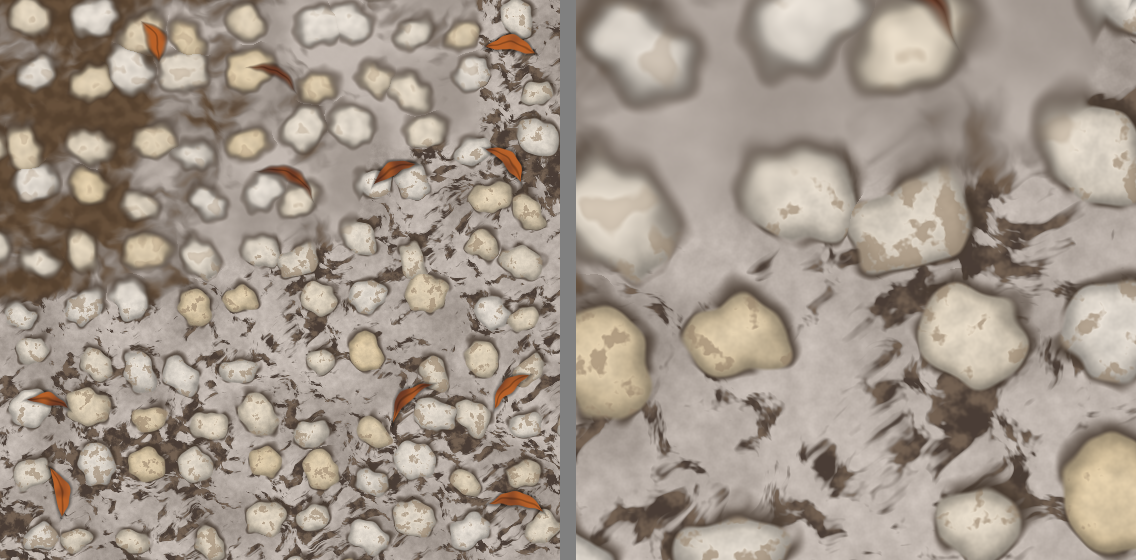
Left: the whole. Right: its middle third, enlarged.
Reproduce this texture procedurally as a WebGL 1 fragment shader.

```glsl
precision highp float;
// Cream pebbles set in worn, stained concrete with fallen leaves, out of focus at the upper left.
uniform vec2 u_resolution;

vec2 hash2(vec2 p) {
  p = vec2(dot(p, vec2(127.1, 311.7)), dot(p, vec2(269.5, 183.3)));
  return fract(sin(p) * 43758.55);
}

vec2 gradientAt(vec2 cell) {
  float a = 6.2832 * hash2(cell).x;
  return vec2(cos(a), sin(a));
}

float noise(vec2 p) {
  vec2 i = floor(p), f = fract(p);
  vec2 u = f * f * f * (f * (f * 6.0 - 15.0) + 10.0);
  vec2 e = vec2(1.0, 0.0);
  float low = mix(dot(gradientAt(i), f), dot(gradientAt(i + e), f - e), u.x);
  float high = mix(dot(gradientAt(i + e.yx), f - e.yx), dot(gradientAt(i + 1.0), f - 1.0), u.x);
  return mix(low, high, u.y);
}

float fbm(vec2 p, float gain) {
  float sum = 0.0, amp = 1.0;
  for (int i = 0; i < 4; i++) {
    sum += amp * noise(p);
    p = mat2(1.6, 1.2, -1.2, 1.6) * p + 7.3;
    amp *= gain;
  }
  return sum;
}

vec2 rotate(vec2 p, float a) {
  float c = cos(a), s = sin(a);
  return vec2(c * p.x + s * p.y, c * p.y - s * p.x);
}

// 1 inside the defocused area, whose lower border climbs in steps to the right
float defocus(vec2 uv) {
  float border = 0.46 + 0.1 * smoothstep(0.25, 0.5, uv.x) + 0.18 * smoothstep(0.62, 0.67, uv.x);
  border += 0.02 * noise(uv * 12.0);
  return smoothstep(-0.015, 0.025, uv.y - border) * (1.0 - smoothstep(0.845, 0.86, uv.x));
}

vec3 concrete(vec2 uv, float soft) {
  float gain = mix(0.6, 0.25, soft);
  float broad = fbm(uv * 7.0 + 3.0, 0.5);
  vec3 col = mix(vec3(0.63, 0.59, 0.56), vec3(0.76, 0.72, 0.69), smoothstep(-0.5, 0.4, broad));
  col += 0.06 * fbm(uv * 75.0, 0.6) * (1.0 - 0.85 * soft);

  // Stains: fine flaking where sharp, broad brown soil where blurred
  float flakes = fbm(uv * vec2(32.0, 40.0) + 2.0 * broad, gain) * mix(0.62, 0.2, soft);
  float stain = 0.45 * fbm(uv * 8.0 + 31.0, gain) + flakes;
  float worn = 0.12 * (1.0 - smoothstep(0.1, 0.45, uv.y)) + 0.16 * smoothstep(0.8, 0.9, uv.x) * smoothstep(0.5, 0.7, uv.y);
  float soil = 0.36 * (1.0 - smoothstep(0.12, 0.6, uv.x - 0.3 * (uv.y - 0.7)));
  stain += mix(worn - 0.17, soil - 0.16, soft);
  vec3 dirt = mix(vec3(0.29, 0.24, 0.21), vec3(0.45, 0.38, 0.32), smoothstep(-0.35, 0.4, fbm(uv * 45.0 + 9.0, gain)));
  dirt = mix(dirt, vec3(0.37, 0.27, 0.17), 0.6 * soft);
  col = mix(col, vec3(0.51, 0.47, 0.44), 0.8 * smoothstep(-0.1, 0.06, stain));
  return mix(col, dirt, smoothstep(0.0, mix(0.12, 0.24, soft), stain));
}

vec3 addPebbles(vec3 col, vec2 uv, float soft, float pixel) {
  float nearest = 1.0;
  vec2 local = vec2(0.0), seed = vec2(0.0);
  vec2 base = floor(uv * 10.0);
  for (int j = -1; j <= 1; j++) {
    for (int i = -1; i <= 1; i++) {
      vec2 cell = base + vec2(i, j);
      vec2 rnd = hash2(cell + 5.0), shape = hash2(cell + 47.0);
      vec2 offset = uv - (cell + 0.5 + 0.55 * (rnd - 0.5)) * 0.1;
      vec2 q = rotate(offset, -0.3 + 2.2 * (shape.x - 0.5));
      q += 0.011 * vec2(noise(q * 38.0 + cell * 3.7), noise(q * 38.0 + cell * 5.3 + 20.0));
      float size = mix(0.027, 0.039, shape.y) * (1.0 + 0.1 * soft);
      vec2 radii = size * vec2(1.0, mix(0.62, 0.86, rnd.y));
      vec2 k = pow(abs(q / radii), vec2(2.4));
      float d = (pow(k.x + k.y, 1.0 / 2.4) - 1.0) * radii.y;
      if (d < nearest) {
        nearest = d;
        local = offset / size;
        seed = hash2(cell + 83.0);
      }
    }
  }
  // Ragged dark gap, widest on the upper right
  float side = max(0.0, dot(normalize(local + 0.0001), vec2(0.4, 0.9)));
  float gap = 0.004 + 0.009 * side + 0.007 * noise(uv * 60.0) * (1.0 - soft);
  float rim = 1.0 - smoothstep(0.0, max(gap, 0.001) + 0.005 * soft, nearest);
  rim *= mix(smoothstep(-0.3, 0.15, noise(uv * 42.0 + 13.0) + 0.3 * side), 0.75, soft);
  col = mix(col, vec3(0.27, 0.22, 0.18), 0.85 * rim);

  // Stone: cream to tan, shaded towards the edge, with chips and dirt
  vec3 stone = mix(vec3(0.84, 0.81, 0.77), vec3(0.82, 0.74, 0.6), seed.x * seed.x);
  float grain = fbm(uv * 48.0 + seed * 9.0, mix(0.6, 0.2, soft));
  stone *= 0.97 + 0.13 * grain + 0.07 * dot(local, vec2(-0.3, 0.6));
  stone += 0.07 * smoothstep(0.004, 0.018, -nearest);
  stone *= mix(0.76, 1.0, smoothstep(0.0, 0.009, -nearest));
  float chips = smoothstep(0.32, 0.6, grain + 0.35 * seed.y) * (1.0 - 0.5 * soft);
  stone = mix(stone, vec3(0.58, 0.5, 0.41), 0.65 * chips);
  float edge = max(mix(0.0015, 0.006, soft), pixel);
  return mix(col, stone, 1.0 - smoothstep(-edge, edge, nearest));
}

vec3 addLeaf(vec3 col, vec2 uv, float soft, float pixel) {
  vec2 cell = floor(uv * 5.0);
  vec2 rnd = hash2(cell + 61.0), pick = hash2(cell + 19.0);
  vec2 p = rotate(uv - (cell + 0.35 + 0.3 * rnd) * 0.2, 2.4 * (pick.y - 0.6));
  p.y += 7.0 * p.x * p.x + 0.006 * noise(uv * 40.0);
  float halfLength = mix(0.032, 0.05, rnd.x);
  float taper = 1.0 - p.x * p.x / (halfLength * halfLength);
  float d = abs(p.y) - mix(0.007, 0.015, rnd.y) * taper;
  float edge = max(mix(0.0015, 0.006, soft), pixel);
  float present = step(pick.x, 0.42);
  vec3 leaf = mix(vec3(0.42, 0.22, 0.14), vec3(0.72, 0.38, 0.16), smoothstep(-0.5, 0.5, noise(uv * 32.0) + rnd.y - 0.5));
  leaf *= mix(0.75, 1.0, smoothstep(0.0, 0.003, abs(p.y)));
  col *= 1.0 - 0.4 * present * (1.0 - smoothstep(0.0, 0.008, d));
  return mix(col, leaf, present * (1.0 - smoothstep(-edge, edge, d)));
}

void main() {
  float scale = min(u_resolution.x, u_resolution.y);
  vec2 uv = gl_FragCoord.xy / scale;
  float pixel = 0.7 / scale;
  float soft = defocus(uv);
  vec3 col = concrete(uv, soft);
  col = addPebbles(col, uv, soft, pixel);
  col = addLeaf(col, uv, soft, pixel);
  gl_FragColor = vec4(clamp(col, 0.0, 1.0), 1.0);
}
```
